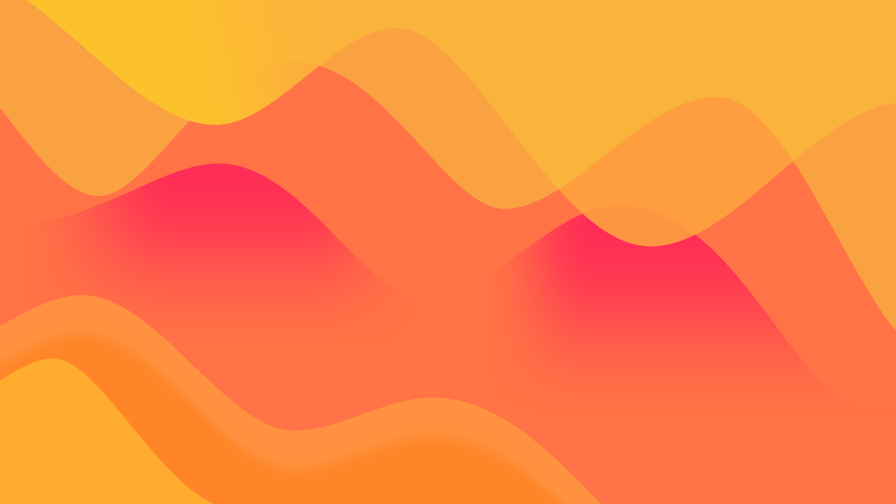
A WebGL 2 fragment shader for this background:

```glsl
#version 300 es
precision highp float;
// Layered warm waves: two translucent ribbons overlap at the top, a coral body
// with two red glowing crests lies below, and orange hills fill the lower left.
// Each outline is a chain of skewed smooth ramps on a 16 by 9 canvas grid.

uniform vec2 u_resolution;
out vec4 fragColor;

// Height gained between two turning points; the target's z skews the ramp.
float ramp(float x, vec3 from, vec3 to) {
    float t = clamp((x - from.x) / (to.x - from.x), 0.0, 1.0);
    t += to.z * t * (1.0 - t);
    return (to.y - from.y) * smoothstep(0.0, 1.0, t);
}

// Outline height through six turning points (x, y, skew).
float wave(float x, vec3 turns[6]) {
    float height = turns[0].y;
    for (int i = 0; i < 5; i++) height += ramp(x, turns[i], turns[i + 1]);
    return height;
}

// Antialiased coverage of the side where depth is positive.
float cover(float depth) {
    float pixel = length(vec2(dFdx(depth), dFdy(depth)));
    return clamp(0.5 + depth / max(pixel, 1e-5), 0.0, 1.0);
}

// Soft plateau that rises over a.x..a.y and falls over b.x..b.y.
float window(float x, vec2 a, vec2 b) {
    return smoothstep(a.x, a.y, x) * (1.0 - smoothstep(b.x, b.y, x));
}

void main() {
    vec2 p = gl_FragCoord.xy / u_resolution * vec2(16.0, 9.0);

    // Depth below each outline, in grid units
    float upperDepth = wave(p.x, vec3[6](
        vec3(-0.83, 9.52, 0.0), vec3(3.85, 6.77, 0.0), vec3(7.08, 8.5, 0.0),
        vec3(11.62, 4.6, 0.12), vec3(16.15, 7.17, 0.0), vec3(20.0, 5.0, 0.0))) - p.y;
    float ribbonDepth = wave(p.x, vec3[6](
        vec3(-1.56, 8.38, 0.0), vec3(1.77, 5.5, 0.0), vec3(5.21, 7.9, 0.28),
        vec3(9.0, 5.27, -0.25), vec3(12.8, 7.27, 0.05), vec3(16.67, 2.65, -0.12))) - p.y;
    float crestDepth = wave(p.x, vec3[6](
        vec3(0.0, 4.96, 0.0), vec3(3.9, 6.08, -0.25), vec3(7.56, 3.65, -0.2),
        vec3(11.04, 5.33, 0.0), vec3(15.42, 1.71, -0.35), vec3(20.0, 1.7, 0.0))) - p.y;
    float hillDepth = wave(p.x, vec3[6](
        vec3(-1.25, 2.75, 0.0), vec3(1.46, 3.73, 0.0), vec3(5.25, 1.31, -0.05),
        vec3(7.71, 1.9, 0.0), vec3(12.5, -1.21, -0.25), vec3(20.0, -2.0, 0.0))) - p.y;
    vec3 moundTop = vec3(0.94, 2.6, 0.0);
    float moundDepth = 1.81 + ramp(p.x, vec3(-0.94, 1.81, 0.0), moundTop)
        + ramp(p.x, moundTop, vec3(4.48, -0.17, 0.25)) - p.y;

    float belowUpper = cover(upperDepth);
    float belowRibbon = cover(ribbonDepth);
    float belowCrest = cover(crestDepth);

    // Amber sky with a golden corner, then the ribbon fading in from the left
    vec3 sky = mix(vec3(0.99, 0.76, 0.17), vec3(0.985, 0.705, 0.23),
                   smoothstep(3.0, 6.2, p.x + 0.25 * (p.y - 7.0)));
    sky = mix(sky, vec3(1.0, 0.62, 0.245), belowRibbon * smoothstep(4.1, 7.5, p.x));
    sky = mix(sky, vec3(0.995, 0.585, 0.25), belowCrest);

    // Coral body with a red glow fading down from each crest
    float glow = window(p.x, vec2(0.3, 3.2), vec2(5.4, 7.6)) * smoothstep(2.7, 6.0, p.y)
        + smoothstep(8.6, 10.6, p.x) * smoothstep(1.5, 5.0, p.y);
    vec3 body = mix(vec3(1.0, 0.45, 0.275), vec3(1.0, 0.176, 0.333), glow * belowCrest);

    // Tan overlap between the two top outlines
    vec3 lower = mix(vec3(0.98, 0.635, 0.255), body, belowRibbon);
    vec3 color = mix(sky, lower, belowUpper);

    // Orange hill with a blurred inner band, and the amber mound in the corner
    vec3 hill = mix(vec3(1.0, 0.57, 0.25), vec3(1.0, 0.52, 0.155),
                    smoothstep(0.5, 0.92, hillDepth));
    color = mix(color, hill, cover(hillDepth));
    color = mix(color, vec3(0.995, 0.67, 0.18), cover(moundDepth));

    fragColor = vec4(color, 1.0);
}
```
